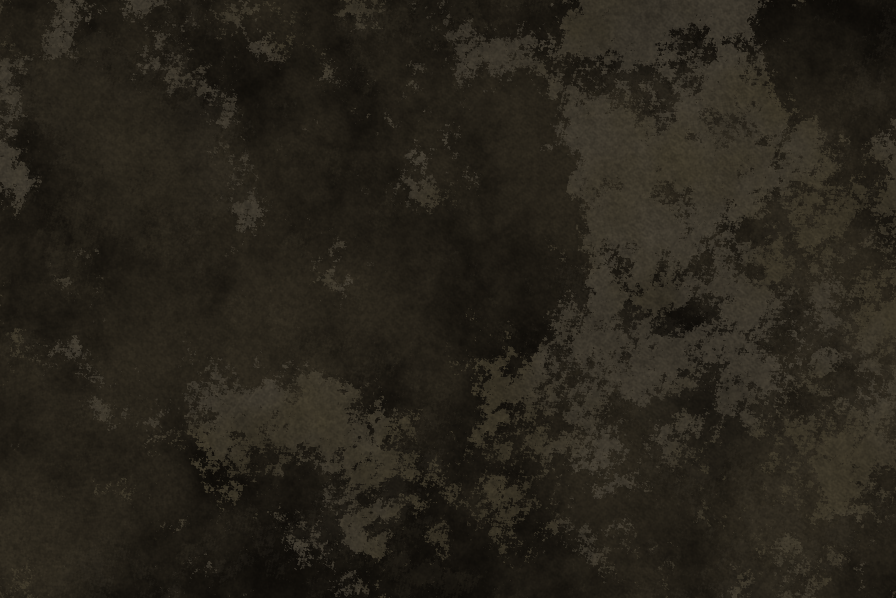
Write a Shadertoy shader that draws this texture.

```glsl
float hash(vec2 cell) {
    return fract(sin(dot(cell, vec2(127.1, 311.7))) * 43758.5453);
}

float valueNoise(vec2 p) {
    vec2 cell = floor(p);
    vec2 f = fract(p);
    f = f * f * (3.0 - 2.0 * f);
    float low = mix(hash(cell), hash(cell + vec2(1.0, 0.0)), f.x);
    float high = mix(hash(cell + vec2(0.0, 1.0)), hash(cell + vec2(1.0)), f.x);
    return mix(low, high, f.y);
}

// Normalised fractal sum; a higher gain gives more ragged detail
float fbm(vec2 p, int octaves, float gain) {
    const mat2 turn = mat2(0.8, 0.6, -0.6, 0.8);
    float sum = 0.0;
    float total = 0.0;
    float amplitude = 1.0;
    for (int i = 0; i < octaves; i++) {
        sum += amplitude * valueNoise(p);
        total += amplitude;
        amplitude *= gain;
        p = turn * p * 2.03 + vec2(17.3, 9.1);
    }
    return sum / total;
}

// Dark cloudy ground
vec3 groundColor(vec2 p) {
    const vec3 soot = vec3(0.050, 0.041, 0.028);
    const vec3 umber = vec3(0.168, 0.148, 0.110);
    float cloud = fbm(p * 3.0 + 4.7, 8, 0.68);
    return mix(soot, umber, smoothstep(0.26, 0.74, cloud));
}

// Worn patches drift between olive and grey
vec3 patchColor(vec2 p) {
    const vec3 olive = vec3(0.252, 0.227, 0.168);
    const vec3 ash = vec3(0.268, 0.245, 0.202);
    return mix(olive, ash, smoothstep(0.35, 0.65, fbm(p * 5.0 + 31.0, 4, 0.6)));
}

// Crumbled coverage, gathered into broad regions
float patchMask(vec2 p, float threshold, float softness) {
    float region = fbm(p * 2.4 + 12.4, 3, 0.65) - 0.5;
    float crumbs = fbm(p * 7.0 + 53.0, 7, 0.86);
    return smoothstep(threshold - softness, threshold + softness, crumbs + 0.60 * region);
}

void mainImage(out vec4 fragColor, in vec2 fragCoord) {
    vec2 p = fragCoord / iResolution.y;

    vec3 color = groundColor(p);
    float faint = patchMask(p + 7.0, 0.54, 0.05);
    color = mix(color, patchColor(p + 7.0), 0.16 * faint);

    float worn = patchMask(p, 0.560, 0.035);
    float opacity = mix(0.50, 1.0, fbm(p * 9.0 + 80.0, 5, 0.75));
    color = mix(color, patchColor(p), worn * opacity);

    // Fine grain
    float grain = fbm(p * 170.0 + 3.0, 2, 1.2) - 0.5;
    color *= 1.0 + 0.36 * grain;

    fragColor = vec4(color, 1.0);
}
```
